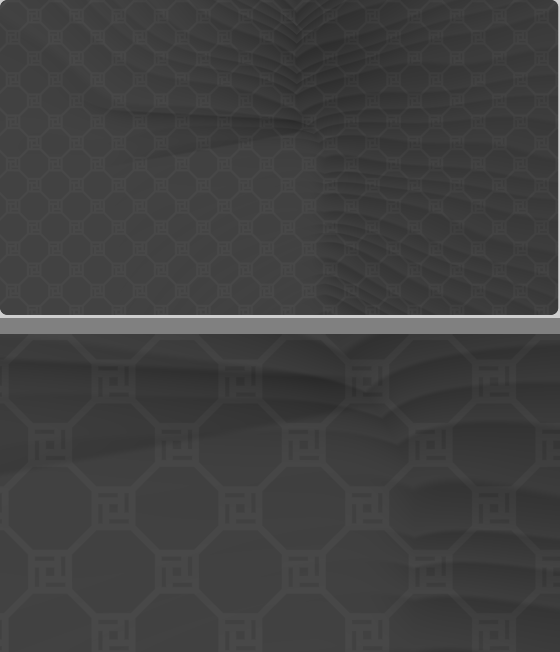
Top, the full canvas; bottom, a detail of the centre.
Give the GLSL for this pattern, as a WebGL 1 fragment shader.

```glsl
precision highp float;
// Dark card of draped folds under a faint lattice of octagons and pinwheel squares.

uniform vec2 u_resolution;

#define PERIOD 0.0755          // lattice repeat, in canvas widths
#define ORIGIN vec2(0.0234, 0.4063)
#define LINE_HALF 0.027        // half line width, in repeats
#define PINWHEEL 0.06          // half size of the inner square, in repeats
#define LINE_GAIN 0.025
#define BASE_GRAY 0.258
#define PAGE_GRAY 0.81
#define FOLD_COUNT 45.0        // folds per canvas width along the ridge
#define FOLD_DEPTH 0.05
#define KNOT_Y 0.22            // height where the folds gather
#define CORNER 0.013

float octagon(vec2 a, float r) {
  return max(max(a.x, a.y), (a.x + a.y) * 0.70711) - r;
}

float segmentX(vec2 p, float x0, float x1) {
  return length(vec2(p.x - clamp(p.x, x0, x1), p.y));
}

// Distance to the nearest lattice line, in repeats.
float latticeDistance(vec2 g) {
  vec2 a = abs(fract(g + 0.5) - 0.5);
  float inradius = 0.35355;
  float d = min(abs(octagon(a, inradius)), abs(octagon(0.5 - a, inradius)));

  // Four arms turn around the centre of the nearest square.
  vec2 c = fract(g + vec2(0.5, 0.0)) - 0.5;
  vec2 other = fract(g + vec2(0.0, 0.5)) - 0.5;
  if (dot(other, other) < dot(c, c)) c = other;
  for (int i = 0; i < 4; i++) {
    d = min(d, segmentX(c - vec2(0.0, PINWHEEL), -PINWHEEL, 0.5 - inradius));
    c = vec2(-c.y, c.x);
  }
  return d;
}

// Dark on one side of a crease, fading away over the given width.
float crease(float d, float width) {
  return smoothstep(-0.002, 0.003, d) * exp(-max(d, 0.0) / width);
}

// Shadow of the cloth; q runs right and down, in canvas widths.
float drapeShadow(vec2 q) {
  float lower = smoothstep(0.17, 0.29, q.y);
  float side = q.x - 0.53 - 0.05 * lower;
  float right = max(side, 0.0);
  float left = max(-side, 0.0);

  // Folds fan out on both sides of the ridge.
  float spread = 1.0 + 2.5 * (right + left) + 70.0 * left * left * left * left;
  float source = (q.y - KNOT_Y) / spread - 0.018 * exp(-abs(side) / 0.03);
  float phase = source * FOLD_COUNT + 0.25 * sin(source * 71.0 + side * 5.0)
              + 0.12 * sin(side * 23.0 + source * 37.0);
  float t = fract(phase);
  float fold = smoothstep(0.0, 0.18, t) * (1.0 - t);

  float onRight = smoothstep(-0.03, 0.02, side);
  float upperLeft = (1.0 - lower) * (0.25 + 0.75 * exp(-left * 5.0));
  float lowerLeft = 0.12 * lower * exp(-left * 4.0);
  float strength = mix(upperLeft + lowerLeft, 0.4 + 0.5 * exp(-right * 5.0), onRight);

  // Two long creases run left from the knot.
  float reach = smoothstep(0.43, 0.25, left) * (1.0 - onRight);
  float upper = q.y - (0.215 - 0.055 * left - 4.0 * pow(max(left - 0.32, 0.0), 2.0));
  float under = 0.232 + 0.17 * left - q.y;
  float creases = 0.045 * crease(upper, 0.018) + 0.03 * crease(under, 0.022);

  // Broad shade over the top centre and the right half.
  vec2 m = (q - vec2(0.56, 0.1)) / vec2(0.2, 0.14);
  float broad = 0.03 * exp(-dot(m, m)) + 0.018 * smoothstep(-0.06, 0.08, side);
  return fold * strength * FOLD_DEPTH + creases * reach + broad;
}

float roundedBox(vec2 p, vec2 halfSize, float r) {
  vec2 d = abs(p) - halfSize + r;
  return length(max(d, 0.0)) + min(max(d.x, d.y), 0.0) - r;
}

void main() {
  float pixel = 1.0 / u_resolution.x;
  float height = u_resolution.y * pixel;
  vec2 q = vec2(gl_FragCoord.x * pixel, height - gl_FragCoord.y * pixel);

  float gray = BASE_GRAY - drapeShadow(q);

  float soft = 0.8 * pixel / PERIOD;
  float d = latticeDistance((q - ORIGIN) / PERIOD);
  gray += LINE_GAIN * (1.0 - smoothstep(LINE_HALF - soft, LINE_HALF + soft, d));

  // Card with rounded corners on a pale page.
  vec2 halfCard = 0.5 * vec2(0.997, height - 0.0055);
  float edge = roundedBox(q - halfCard, halfCard, CORNER);
  gray = mix(gray, PAGE_GRAY, smoothstep(-0.5 * pixel, 0.5 * pixel, edge));

  gl_FragColor = vec4(vec3(gray), 1.0);
}
```
